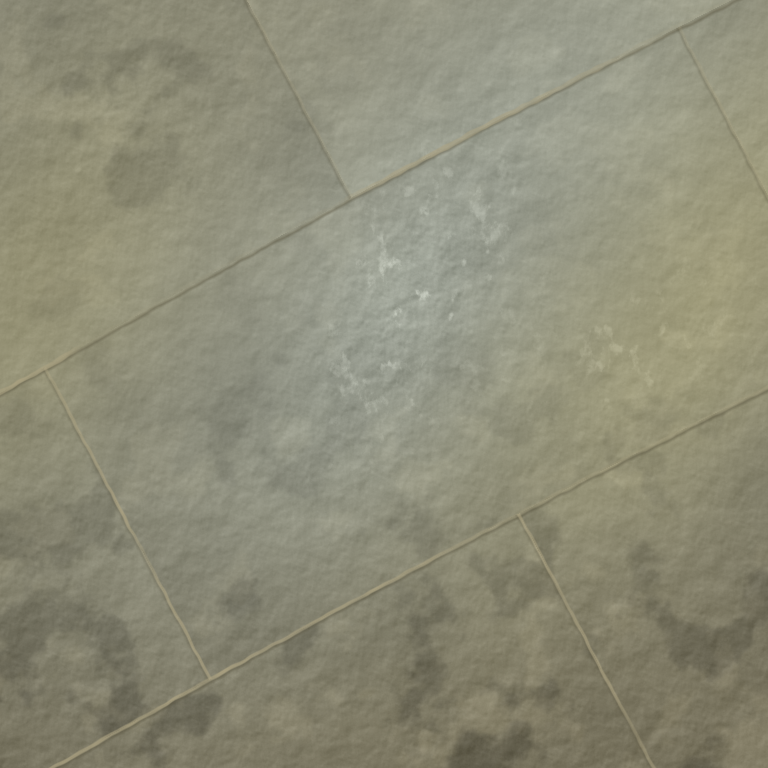
A WebGL 2 fragment shader for this texture:

```glsl
#version 300 es
precision highp float;
// Slanted stone floor tiles in half bond, with worn joints and a soft sheen.
uniform vec2 u_resolution;
out vec4 outColor;

const float ROW_HEIGHT = 0.527;
const float TILE_LENGTH = 1.06;
const float BOND_SHIFT = 0.487;

const vec3 STONE_DARK = vec3(0.455, 0.435, 0.355);
const vec3 STONE_MID = vec3(0.545, 0.540, 0.465);
const vec3 WARM_LIGHT = vec3(0.625, 0.605, 0.465);
const vec3 COOL_SHEEN = vec3(0.635, 0.660, 0.620);
const vec3 GROUT = vec3(0.680, 0.640, 0.510);
const vec3 CREVICE = vec3(0.340, 0.320, 0.240);

float hash(vec2 p) {
  vec3 q = fract(vec3(p.xyx) * 0.1031);
  q += dot(q, q.yzx + 33.33);
  return fract((q.x + q.y) * q.z);
}

float noise(vec2 p) {
  vec2 i = floor(p), f = fract(p);
  f = f * f * (3.0 - 2.0 * f);
  return mix(mix(hash(i), hash(i + vec2(1, 0)), f.x),
             mix(hash(i + vec2(0, 1)), hash(i + vec2(1, 1)), f.x), f.y);
}

float fbm(vec2 p) {
  float sum = 0.0, gain = 0.5;
  for (int i = 0; i < 5; i++) {
    sum += gain * noise(p);
    p = mat2(0.8, 0.6, -0.6, 0.8) * p * 2.03 + 17.3;
    gain *= 0.5;
  }
  return sum;
}

// Soft elliptical light, with its long axis turned by angle.
float pool(vec2 p, vec2 center, vec2 radius, float angle) {
  float c = cos(angle), s = sin(angle);
  vec2 d = p - center;
  d = vec2(c * d.x + s * d.y, c * d.y - s * d.x) / radius;
  return exp(-dot(d, d));
}

float line(float dist, float halfWidth, float blur) {
  return 1.0 - smoothstep(halfWidth - blur, halfWidth + blur, abs(dist));
}

// Row and along-row coordinates; the rows bend slightly with the view.
vec2 floorCoords(vec2 p) {
  float row = (p.y - 0.575 * p.x + 0.04 * p.x * p.x + 0.039) / ROW_HEIGHT;
  float shift = mod(floor(row), 2.0) * BOND_SHIFT;
  return vec2((p.x + 0.53 * p.y - 0.335) / TILE_LENGTH - shift, row);
}

// Slope of the stone surface towards the light.
float relief(vec2 p, float scale) {
  vec2 towardLight = vec2(-0.10, 0.16);
  return fbm(p * scale) - fbm(p * scale + towardLight);
}

vec3 lighting(vec2 p) {
  vec3 color = mix(STONE_DARK, STONE_MID, smoothstep(-0.05, 0.55, p.y + 0.12 * (0.5 - p.x)));
  color = mix(color, WARM_LIGHT, 0.65 * pool(p, vec2(0.04, 0.62), vec2(0.30, 0.17), 1.1));
  color = mix(color, WARM_LIGHT, 0.95 * pool(p, vec2(0.88, 0.62), vec2(0.38, 0.20), 0.9));
  color = mix(color, COOL_SHEEN, 0.60 * pool(p, vec2(0.60, 0.70), vec2(0.58, 0.23), 0.95));
  return mix(color, COOL_SHEEN, 0.55 * pool(p, vec2(0.53, 0.61), vec2(0.22, 0.10), 1.05));
}

vec3 weather(vec3 color, vec2 p, vec2 tile) {
  vec2 q = p + 3.7 * tile + 20.0;
  float sheen = pool(p, vec2(0.54, 0.61), vec2(0.20, 0.10), 1.1);
  float wear = clamp(1.05 - 1.5 * p.y, 0.12, 1.0);
  wear = max(wear, 0.6 * pool(p, vec2(0.10, 0.85), vec2(0.35, 0.25), 0.0));
  // Cloudy stains and dark, ragged pitting.
  color *= 1.0 + 0.16 * (fbm(q * 6.0) - 0.48) + 0.03 * (hash(tile + 9.0) - 0.5);
  float pits = smoothstep(0.53, 0.66, fbm(q * 13.0));
  color = mix(color, color * 0.83, pits * wear);
  float bloom = smoothstep(0.55, 0.70, fbm(q * 16.0 + 40.0));
  color += vec3(0.045, 0.042, 0.035) * bloom * (0.35 + 0.65 * wear);
  // Fine grain, coarse ripples, and glints inside the sheen.
  color += relief(q, 42.0) * (0.15 + 0.10 * wear + 0.22 * sheen);
  color += relief(q, 95.0) * 0.07;
  float glint = smoothstep(0.60, 0.78, fbm(q * vec2(58.0, 44.0)));
  float flecks = 0.15 * sheen + 0.07 * pool(p, vec2(0.82, 0.55), vec2(0.16, 0.08), 0.5);
  return color + glint * flecks;
}

vec3 joints(vec3 color, vec2 p, vec2 cell, float blur) {
  float wobble = 0.002 * (noise(p * 70.0) - 0.5);
  float rowDist = (cell.y - floor(cell.y + 0.5)) * ROW_HEIGHT * 0.87 + wobble;
  float endDist = (cell.x - floor(cell.x + 0.5)) * TILE_LENGTH * 0.88 + wobble;
  // Grout comes and goes along each joint.
  float upper = step(0.5, cell.y);
  float lowerFill = mix(0.75, 0.25, smoothstep(0.40, 0.75, p.x));
  float upperFill = 0.10 + 0.60 * (1.0 - smoothstep(0.08, 0.11, p.x))
                  + 0.45 * smoothstep(0.44, 0.48, p.x) * (1.0 - smoothstep(0.72, 0.90, p.x));
  float fill = mix(lowerFill, upperFill, upper) * (0.6 + 0.6 * noise(p * 45.0));
  float endFill = mix(0.60, 0.20, smoothstep(0.40, 0.70, p.y)) * (0.5 + 0.8 * noise(p * 18.0));
  float edge = 0.0022 + 0.0018 * upper * noise(p * 90.0);
  color = mix(color, CREVICE, 0.42 * line(rowDist + 0.0035, 0.0018, blur + 0.001));
  color = mix(color, CREVICE, 0.25 * line(endDist + 0.0030, 0.0016, blur + 0.001));
  color = mix(color, GROUT, clamp(fill, 0.0, 1.0) * line(rowDist, edge, blur));
  return mix(color, GROUT, clamp(endFill, 0.0, 1.0) * line(endDist, 0.0020, blur));
}

void main() {
  vec2 p = gl_FragCoord.xy / u_resolution;
  float blur = 1.0 / min(u_resolution.x, u_resolution.y);
  vec2 cell = floorCoords(p);
  vec3 color = weather(lighting(p), p, floor(cell));
  outColor = vec4(clamp(joints(color, p, cell, blur), 0.0, 1.0), 1.0);
}
```
